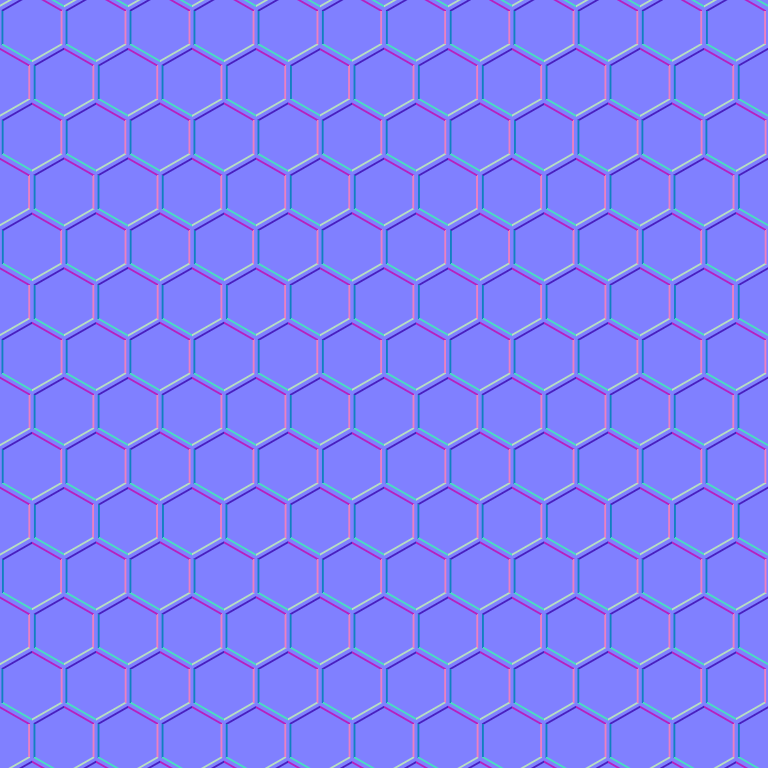
Give the GLSL for this texture map, as a Shadertoy shader.

```glsl
// Tangent-space normal map of flat hexagonal tiles, parted by flat grooves.
// The nearest centre of two interleaved lattices gives the tile; its hexagon
// distance places a thin bevel, whose facing is encoded as a colour.

const vec2  TILES       = vec2(12.0, 14.0); // columns and rows; rows must be even
const float ROW_STEP    = 0.8660254;        // row spacing in tile widths
const float APOTHEM     = 0.473;            // centre to outer foot of the bevel
const float BEVEL_WIDTH = 0.029;            // in tile widths
const float BEVEL_SLOPE = 1.7320508;        // tangent of the bevel angle
const float SIZE_JITTER = 0.005;            // apothem change from tile to tile
const float PI          = 3.14159265;

float hash(vec2 p) {
    vec3 q = fract(vec3(p.xyx) * 0.1031);
    q += dot(q, q.yzx + 33.33);
    return fract((q.x + q.y) * q.z);
}

// Nearest tile centre among every second row, starting at the given centre.
vec2 nearestCentre(vec2 p, vec2 start) {
    vec2 period = vec2(1.0, 2.0 * ROW_STEP);
    return start + period * floor((p - start) / period + 0.5);
}

// Hexagon distance from the centre in z, outward side direction in xy.
vec3 hexSide(vec2 p) {
    vec3 side = vec3(0.0, 0.0, -1.0);
    for (int i = 0; i < 6; i++) {
        float angle = float(i) * PI / 3.0;
        vec2 dir = vec2(cos(angle), sin(angle));
        float d = dot(p, dir);
        if (d > side.z) side = vec3(dir, d);
    }
    return side;
}

// Share of a pixel that lies beyond an edge.
float coverage(float d, float pixel) {
    return clamp(d / pixel + 0.5, 0.0, 1.0);
}

vec3 encodeNormal(vec3 n) {
    return 0.5 + 0.5 * normalize(n);
}

void mainImage(out vec4 fragColor, in vec2 fragCoord) {
    vec2 p = fragCoord / iResolution.xy * TILES * vec2(1.0, ROW_STEP);
    float pixel = TILES.x / min(iResolution.x, iResolution.y);

    // Pick the closer centre of the even and odd rows.
    vec2 even = nearestCentre(p, vec2(0.0, 0.5 * ROW_STEP));
    vec2 odd  = nearestCentre(p, vec2(0.5, 1.5 * ROW_STEP));
    vec2 centre = distance(p, even) < distance(p, odd) ? even : odd;

    // Wrapped tile number, so both halves of a cut tile agree.
    vec2 id = floor(vec2(centre.x, centre.y / ROW_STEP) + 0.25);
    id = mod(id, TILES);
    float outer = APOTHEM + SIZE_JITTER * (2.0 * hash(id + 1.0) - 1.0);

    // Bevel band between the tile top and the groove floor.
    vec3 side = hexSide(p - centre);
    float bevel = coverage(side.z - outer + BEVEL_WIDTH, pixel)
                - coverage(side.z - outer, pixel);

    // Green points down the canvas.
    vec3 flatColour  = encodeNormal(vec3(0.0, 0.0, 1.0));
    vec3 bevelColour = encodeNormal(vec3(side.x * BEVEL_SLOPE, -side.y * BEVEL_SLOPE, 1.0));
    fragColor = vec4(mix(flatColour, bevelColour, bevel), 1.0);
}
```
